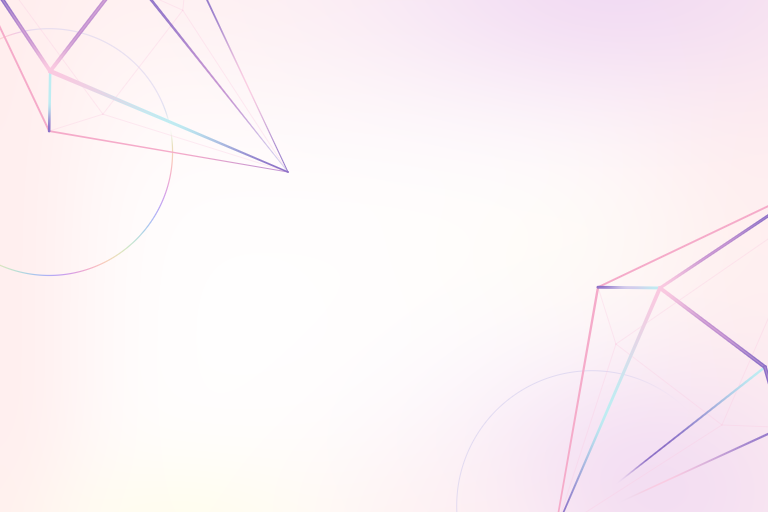
Give the GLSL for this background, as a WebGL 1 fragment shader.

```glsl
precision highp float;
// Pale iridescent backdrop: soft blush, lavender and cream glows under two
// wireframe crystals and two thin rings. Edges are tapered segments with a
// three-stop gradient; rings are circle distances tinted by their angle.
uniform vec2 u_resolution;

// Space: x runs 0..1.5, y runs 0..1
const float ASPECT = 1.5;
const vec3 PAPER    = vec3(1.0, 0.996, 0.996);
const vec3 BLUSH    = vec3(1.0, 0.93, 0.93);
const vec3 LAVENDER = vec3(0.945, 0.855, 0.95);
const vec3 CREAM    = vec3(1.0, 0.99, 0.92);
const vec3 ROSE     = vec3(0.96, 0.67, 0.79);
const vec3 PETAL    = vec3(0.98, 0.79, 0.88);
const vec3 ORCHID   = vec3(0.76, 0.57, 0.82);
const vec3 VIOLET   = vec3(0.55, 0.44, 0.78);
const vec3 AQUA     = vec3(0.74, 0.93, 0.95);
const vec3 HAZE     = vec3(0.82, 0.80, 0.93);
const float BOLD = 0.0038;   // half widths of the edges
const float MEDIUM = 0.0019;
const float FINE = 0.0012;
const float STRAND_ALPHA = 0.38;

vec3 color;
vec2 p;
float px;

void glow(vec2 center, vec2 size, vec3 tint, float strength) {
  vec2 q = (p - center) / size;
  color = mix(color, tint, strength * exp(-dot(q, q)));
}

// Antialiased cover; strokes under a pixel fade instead of thinning out
float cover(float dist, float halfWidth) {
  float w = max(halfWidth, 0.5 * px);
  return clamp((w - dist) / px + 0.5, 0.0, 1.0) * halfWidth / w;
}

// Edge from a to b: widths.x to widths.y, colours c0, c1, c2 along it
void edge(vec2 a, vec2 b, vec2 widths, vec3 c0, vec3 c1, vec3 c2, float alpha) {
  vec2 ab = b - a;
  float t = clamp(dot(p - a, ab) / dot(ab, ab), 0.0, 1.0);
  float d = length(p - a - ab * t);
  float w = mix(widths.x, widths.y, t);
  vec3 tint = mix(mix(c0, c1, smoothstep(0.0, 0.5, t)), c2, smoothstep(0.5, 1.0, t));
  // Lighter core on bold edges
  float core = smoothstep(0.002, 0.004, w) * (1.0 - smoothstep(0.0, 0.6 * w, d));
  color = mix(color, mix(tint, PETAL, 0.3 * core), alpha * cover(d, w));
}

void strand(vec2 a, vec2 b) {
  edge(a, b, vec2(0.0009), PETAL, PETAL, PETAL, STRAND_ALPHA);
}

void background() {
  color = PAPER;
  color = mix(color, BLUSH, 0.9 * exp(-pow(p.x / 0.2, 2.0)));
  color = mix(color, BLUSH, 0.85 * exp(-pow((ASPECT - p.x) / 0.3, 2.0)));
  glow(vec2(0.3, 1.1), vec2(0.75, 0.32), BLUSH, 0.75);
  glow(vec2(1.2, 1.04), vec2(0.5, 0.25), LAVENDER, 0.95);
  glow(vec2(1.25, 0.04), vec2(0.36, 0.27), LAVENDER, 0.9);
  glow(vec2(0.85, -0.08), vec2(0.3, 0.22), BLUSH, 0.6);
  glow(vec2(0.35, -0.04), vec2(0.28, 0.15), CREAM, 0.8);
  glow(vec2(1.1, 0.5), vec2(0.3, 0.16), CREAM, 0.2);
}

void rings() {
  // Upper ring: rainbow below, haze above, a gap on the right
  vec2 q = p - vec2(0.096, 0.703);
  float angle = atan(q.y, q.x);
  vec3 phase = -angle * 6.0 - 6.2832 * vec3(0.1, 0.85, 0.5);
  vec3 tint = vec3(0.8, 0.74, 0.83) + vec3(0.17, 0.15, 0.13) * cos(phase);
  float upper = smoothstep(0.15, 0.5, angle) * (1.0 - smoothstep(1.65, 1.9, angle));
  tint = mix(tint, HAZE, upper);
  float gap = smoothstep(0.0, 0.16, abs(angle - 0.2));
  float alpha = mix(0.9, 0.5, smoothstep(0.0, 0.4, angle)) * gap;
  color = mix(color, tint, alpha * cover(abs(length(q) - 0.241), FINE));
  // Lower ring: faint, dissolving to the right
  q = p - vec2(1.156, 0.012);
  alpha = 0.6 * (1.0 - smoothstep(0.02, 0.2, q.x));
  color = mix(color, HAZE, alpha * cover(abs(length(q) - 0.264), 0.001));
}

void upperCrystal() {
  vec2 hub = vec2(0.098, 0.861), heel = vec2(0.096, 0.744), tip = vec2(0.5625, 0.664);
  vec2 knot = vec2(0.201, 0.777), crown = vec2(0.357, 0.98);
  strand(crown, tip);
  strand(crown, knot);
  strand(knot, heel);
  strand(knot, tip);
  strand(knot, vec2(0.03, 1.01));
  strand(crown, vec2(0.29, 1.01));
  strand(crown, vec2(0.36, 1.01));
  edge(vec2(0.293, 1.003), tip, vec2(0.0027, 0.0008), VIOLET, ORCHID, HAZE, 0.95);
  edge(vec2(0.403, 1.003), tip, vec2(0.0018, 0.001), VIOLET, PETAL, VIOLET, 0.9);
  edge(vec2(-0.004, 0.955), heel, vec2(MEDIUM), ROSE, ROSE, ROSE, 1.0);
  edge(heel, tip, vec2(0.0018, 0.0009), ROSE, ROSE, ORCHID, 1.0);
  edge(hub, heel, vec2(0.0025), AQUA, AQUA, VIOLET, 1.0);
  edge(hub, tip, vec2(0.0045, 0.0015), PETAL, AQUA, VIOLET, 1.0);
  edge(vec2(0.002, 1.005), hub, vec2(BOLD), VIOLET, ORCHID, PETAL, 1.0);
  edge(vec2(0.209, 1.005), hub, vec2(BOLD), ORCHID, ORCHID, PETAL, 1.0);
}

void lowerCrystal() {
  vec2 heel = vec2(1.168, 0.439), hub = vec2(1.289, 0.4375), tip = vec2(1.084, -0.039);
  vec2 corner = vec2(1.494, 0.283), knot = vec2(1.203, 0.328), node = vec2(1.41, 0.17);
  strand(knot, heel);
  strand(knot, tip);
  strand(knot, node);
  strand(knot, vec2(1.51, 0.54));
  strand(node, tip);
  strand(node, vec2(1.51, 0.166));
  strand(node, vec2(1.51, 0.4));
  // Far edges dissolve before they reach the tip
  float fade = smoothstep(1.2, 1.27, p.x);
  edge(corner, tip, vec2(0.0024, 0.001), AQUA, VIOLET, PETAL, fade);
  edge(vec2(1.51, 0.157), tip, vec2(0.0022, 0.001), VIOLET, PETAL, AQUA, 0.9 * fade);
  edge(heel, vec2(1.51, 0.602), vec2(MEDIUM), ROSE, ROSE, ROSE, 1.0);
  edge(heel, tip, vec2(0.0024, 0.0016), ROSE, ROSE, ROSE, 1.0);
  edge(heel, hub, vec2(0.0028), VIOLET, HAZE, AQUA, 1.0);
  edge(hub, tip, vec2(0.0038, 0.0015), PETAL, AQUA, VIOLET, 1.0);
  edge(hub, vec2(1.51, 0.585), vec2(0.003), PETAL, ORCHID, VIOLET, 1.0);
  edge(hub, corner, vec2(BOLD), PETAL, ORCHID, VIOLET, 1.0);
  edge(corner, vec2(1.508, 0.235), vec2(BOLD), VIOLET, VIOLET, VIOLET, 1.0);
}

void main() {
  p = gl_FragCoord.xy / u_resolution * vec2(ASPECT, 1.0);
  px = 1.0 / u_resolution.y;
  background();
  rings();
  upperCrystal();
  lowerCrystal();
  gl_FragColor = vec4(color, 1.0);
}
```
